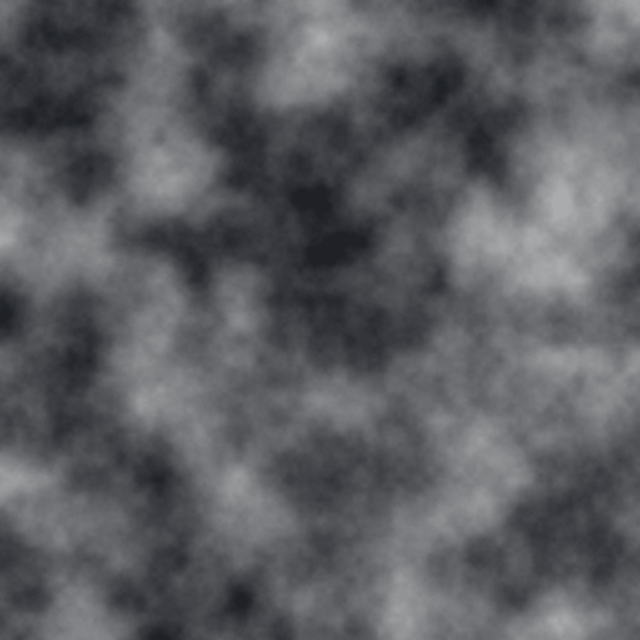
Reproduce this texture procedurally as a Shadertoy shader.

```glsl
// Soft grey smoke: layered value noise mapped to a cool grey ramp.

#define BASE_CELLS 8.0
#define OCTAVES 6
#define GAIN 0.5
#define CONTRAST 1.65
#define SEED 17u
#define DARK_GREY vec3(0.120, 0.130, 0.152)
#define LIGHT_GREY vec3(0.668, 0.670, 0.675)

// Integer hash of a lattice point, 0 to 1
float hash(ivec2 cell, uint layer) {
    uvec2 c = uvec2(cell);
    uint h = c.x * 1597334677u ^ c.y * 3812015801u ^ (layer + SEED) * 2654435769u;
    h = (h ^ (h >> 16)) * 2146121005u;
    h = (h ^ (h >> 15)) * 2221713035u;
    h ^= h >> 16;
    return float(h >> 8) / 16777216.0;
}

// Smoothly interpolated lattice values
float valueNoise(vec2 p, uint layer) {
    ivec2 cell = ivec2(floor(p));
    vec2 f = fract(p);
    vec2 blend = f * f * (3.0 - 2.0 * f);
    float bottom = mix(hash(cell, layer), hash(cell + ivec2(1, 0), layer), blend.x);
    float top = mix(hash(cell + ivec2(0, 1), layer), hash(cell + ivec2(1, 1), layer), blend.x);
    return mix(bottom, top, blend.y);
}

// Sum of octaves, normalised to 0 to 1
float fractalNoise(vec2 p) {
    float sum = 0.0;
    float total = 0.0;
    float amplitude = 1.0;
    for (int i = 0; i < OCTAVES; i++) {
        sum += amplitude * valueNoise(p, uint(i));
        total += amplitude;
        amplitude *= GAIN;
        p *= 2.0;
    }
    return sum / total;
}

void mainImage(out vec4 fragColor, in vec2 fragCoord) {
    vec2 uv = fragCoord / iResolution.y;
    float density = fractalNoise(uv * BASE_CELLS);

    // Stretch around the middle, then tint
    float tone = clamp((density - 0.5) * CONTRAST + 0.5, 0.0, 1.0);
    fragColor = vec4(mix(DARK_GREY, LIGHT_GREY, tone), 1.0);
}
```
